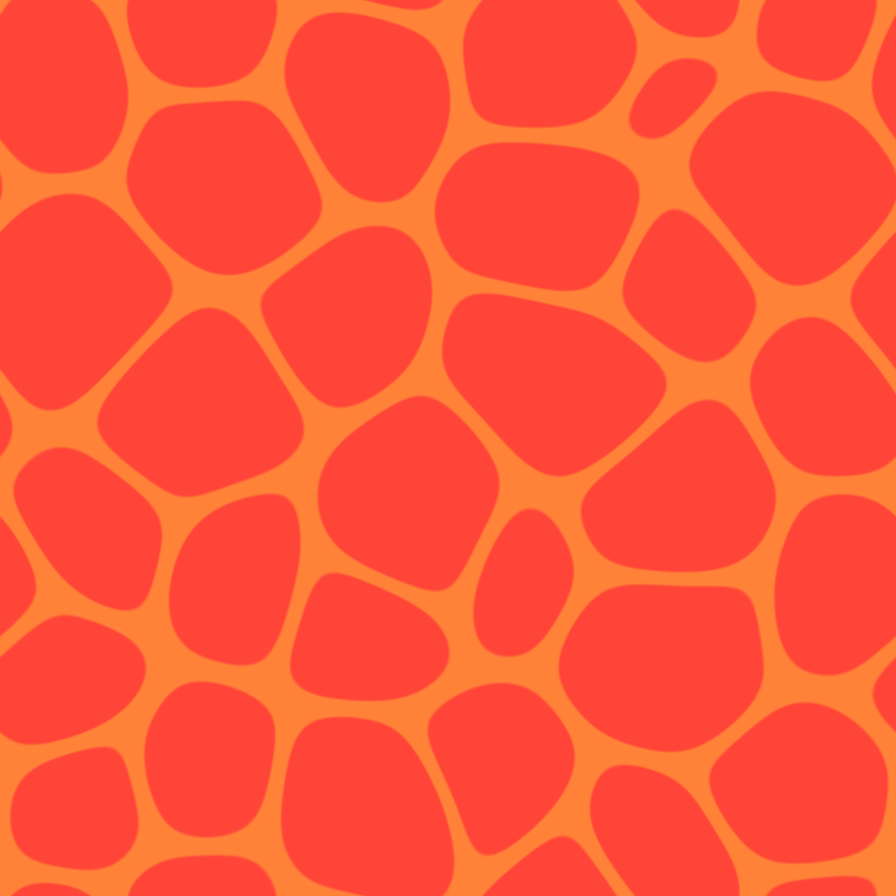
Reproduce this pattern procedurally as a WebGL 2 fragment shader.

```glsl
#version 300 es
precision highp float;
// Seamless patches of rounded, uneven red cells divided by orange channels.
// A wrapping weighted Voronoi diagram gives the cells; a smooth minimum of
// the distances to their borders rounds the corners, layered sines bend them.

#define GRID vec2(6.0, 5.0)   // seeds across and up; the first must be even
#define JITTER 0.68           // seed scatter, in grid steps
#define SHRINK 0.011          // how much smaller the least cells become
#define GAP 0.0072            // half width of the narrowest channel
#define ROUNDING 0.0165       // softness of the corners
#define WARP 0.007            // bend of the outlines
#define EDGE 0.0019           // half width of the edge blend
#define CELL_COLOR vec3(1.0, 0.27, 0.22)
#define CHANNEL_COLOR vec3(1.0, 0.51, 0.22)

uniform vec2 u_resolution;
out vec4 fragColor;

const float TAU = 6.2831853;

vec3 hash(vec2 p) {
    vec3 q = fract((p.xyx + 17.0) * vec3(0.1031, 0.1030, 0.0973));
    q += dot(q, q.yxz + 33.33);
    return fract((q.xxy + q.yzz) * q.zyx);
}

// Seed of a grid square: position in xy, power weight in z
vec3 seedOf(vec2 square) {
    vec2 wrapped = floor(mod(square + 0.5, GRID));
    vec3 h = hash(wrapped);
    vec2 offset = 0.5 + JITTER * (h.xy - 0.5);
    offset.y += 0.5 * mod(wrapped.x, 2.0) - 0.25;
    return vec3((square + offset) / GRID, -SHRINK * h.z * h.z);
}

float power(vec2 p, vec3 seed) {
    vec2 r = p - seed.xy;
    return dot(r, r) - seed.z;
}

// Whole frequencies keep the bend periodic
vec2 bend(vec2 p) {
    vec2 slow = sin(TAU * (vec2(2.0, 3.0) * p.yx + p + vec2(0.1, 0.6)));
    vec2 fast = sin(TAU * (vec2(5.0, 4.0) * p.yx - p + vec2(0.7, 0.3)));
    return p + WARP * (slow + 0.4 * fast);
}

// Smoothed distance to the border of the cell around p
float borderDistance(vec2 p) {
    vec2 home = floor(p * GRID);
    vec2 ownSquare = home;
    vec3 own = seedOf(home);
    float least = power(p, own);

    // Find the cell that holds p
    for (int y = -2; y <= 2; y++) {
        for (int x = -2; x <= 2; x++) {
            vec2 square = home + vec2(x, y);
            vec3 seed = seedOf(square);
            float d = power(p, seed);
            if (d < least) {
                least = d;
                own = seed;
                ownSquare = square;
            }
        }
    }

    // Blend the distances to all its sides
    float sum = 0.0;
    for (int y = -2; y <= 2; y++) {
        for (int x = -2; x <= 2; x++) {
            vec2 square = home + vec2(x, y);
            if (square == ownSquare) continue;
            vec3 seed = seedOf(square);
            float span = max(distance(seed.xy, own.xy), 0.001);
            float side = (power(p, seed) - least) / (2.0 * span);
            sum += exp(-side / ROUNDING);
        }
    }
    return -ROUNDING * log(sum);
}

void main() {
    vec2 uv = gl_FragCoord.xy / u_resolution;
    float d = borderDistance(bend(uv)) - GAP;
    float blend = max(EDGE, 0.7 / min(u_resolution.x, u_resolution.y));
    float inside = smoothstep(-blend, blend, d);
    fragColor = vec4(mix(CHANNEL_COLOR, CELL_COLOR, inside), 1.0);
}
```
